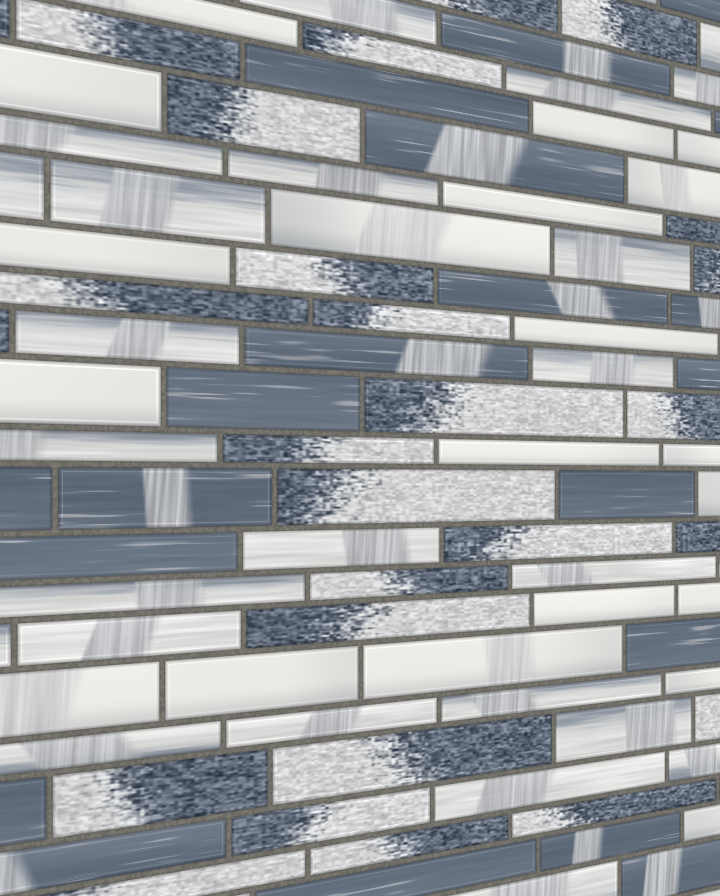
A WebGL 1 fragment shader for this pattern:

```glsl
precision highp float;
// Wall of brushed, woven and glossy glass strip tiles, receding to the right.

uniform vec2 u_resolution;

const vec2 SHEET = vec2(0.925, 0.438);  // size of one repeating sheet of six rows
const float RECEDE = 0.296;             // shrink from the left edge to the right
const float GROUT = 0.0047;             // half the joint width
const vec3 CREAM = vec3(0.92, 0.92, 0.90);
const vec3 SILVER = vec3(0.79, 0.79, 0.80);
const vec3 GREY = vec3(0.63, 0.645, 0.66);
const vec3 SLATE = vec3(0.45, 0.49, 0.54);
const vec3 NAVY = vec3(0.32, 0.365, 0.43);
const vec3 MORTAR = vec3(0.45, 0.44, 0.41);

struct Tile {
  vec2 local;  // position from the tile's upper left corner
  vec2 size;
  vec2 id;
};

float hash(vec2 p) {
  vec3 q = fract(p.xyx * 0.1031);
  q += dot(q, q.yzx + 33.33);
  return fract((q.x + q.y) * q.z);
}

float noise(vec2 p) {
  vec2 i = floor(p), f = fract(p);
  f = f * f * (3.0 - 2.0 * f);
  return mix(mix(hash(i), hash(i + vec2(1, 0)), f.x),
             mix(hash(i + vec2(0, 1)), hash(i + vec2(1, 1)), f.x), f.y);
}

// Fine streaks running along x, centred on zero
float brush(vec2 p) {
  return 0.6 * noise(p * vec2(7, 150)) + 0.4 * noise(p * vec2(16, 330)) - 0.5;
}

// Row height, joint offset and short tile length, as shares of the sheet
vec3 rowLayout(float row) {
  if (row < 0.5) return vec3(0.224, 0.260, 0.375);
  if (row < 1.5) return vec3(0.119, 0.367, 0.435);
  if (row < 2.5) return vec3(0.224, 0.084, 0.380);
  if (row < 3.5) return vec3(0.157, 0.388, 0.410);
  if (row < 4.5) return vec3(0.119, 0.526, 0.440);
  return vec3(0.157, 0.030, 0.385);
}

Tile findTile(vec2 wall) {
  vec2 s = wall / SHEET;
  float sheet = floor(s.y), y = s.y - sheet;
  float top = 0.0, row = 0.0;
  vec3 layout = rowLayout(0.0);
  for (int i = 0; i < 5; i++) {
    if (y >= top + layout.x) {
      top += layout.x;
      row += 1.0;
      layout = rowLayout(row);
    }
  }
  // Each row alternates a short and a long tile
  float line = sheet * 6.0 + row;
  float u = s.x - layout.y - 0.025 * (hash(vec2(line, 9.0)) - 0.5);
  float x = fract(u);
  float isLong = step(layout.z, x);
  vec2 size = vec2(mix(layout.z, 1.0 - layout.z, isLong), layout.x) * SHEET;
  vec2 local = vec2(x - isLong * layout.z, y - top) * SHEET;
  return Tile(local, size, vec2(floor(u) * 2.0 + isLong, line) + 40.0);
}

float boxDistance(vec2 p, vec2 halfSize, float radius) {
  vec2 q = abs(p) - halfSize + radius;
  return length(max(q, 0.0)) + min(max(q.x, q.y), 0.0) - radius;
}

// Slanted swatch across the tile, crisp at one end and feathered at the other
float swatch(vec2 uv, float seed) {
  float x = uv.x + (fract(seed * 7.0) - 0.5) * 0.16 * (uv.y - 0.5);
  float start = mix(0.12, 0.52, seed);
  float stop = start + mix(0.22, 0.42, fract(seed * 13.0));
  return smoothstep(start, start + 0.025, x) * (1.0 - smoothstep(stop - 0.06, stop, x));
}

vec3 glossyCream(vec2 uv, float seed, float streak, float patchMask) {
  float end = seed < 0.5 ? uv.x : 1.0 - uv.x;
  float shade = 0.45 * smoothstep(0.55, 1.1, uv.y) + 0.5 * seed * smoothstep(0.55, 1.0, end);
  vec3 color = mix(CREAM, GREY, shade);
  return mix(color, SILVER + 0.18 * streak, patchMask * step(0.45, seed) * 0.75);
}

vec3 brushedDark(vec2 uv, float seed, float along, float across, float patchMask) {
  vec3 color = mix(NAVY, SLATE, 0.25 + 0.6 * abs(uv.y - seed) + 0.5 * along);
  color = mix(color, SILVER, 0.55 * smoothstep(0.18, 0.4, along));
  return mix(color, mix(GREY, SILVER, 0.6) + 0.3 * across, patchMask * step(0.3, seed) * 0.92);
}

vec3 brushedPale(vec2 uv, float seed, float along, float across, float patchMask) {
  float fade = seed < 0.5 ? uv.y : 1.0 - uv.y;
  float depth = smoothstep(0.45, 1.05, fade + 0.5 * along) * step(0.3, fract(seed * 5.0));
  vec3 color = mix(mix(CREAM, SILVER, 0.5) + 0.16 * along, SLATE, 0.85 * depth);
  return mix(color, mix(GREY, SILVER, 0.5) + 0.26 * across, 0.85 * patchMask);
}

vec3 wovenFoil(vec2 p, vec2 uv, float seed) {
  float grain = 0.55 * noise(p * vec2(150, 260)) + 0.45 * noise(p * vec2(60, 300)) - 0.5;
  float side = seed < 0.5 ? uv.x : 1.0 - uv.x;
  float edge = mix(0.1, 0.75, fract(seed * 3.0));
  float light = smoothstep(edge - 0.12, edge + 0.12, side + 0.12 * (uv.y - 0.5) + 0.25 * grain);
  vec3 color = mix(NAVY, mix(SILVER, CREAM, 0.35), 0.1 + 0.85 * light);
  return color + grain * mix(0.5, 0.3, light);
}

vec3 tileColor(vec2 p, vec2 uv, vec2 id) {
  float kind = hash(id + 3.7), seed = hash(id + 17.3);
  vec2 q = p + id * 0.37;
  float along = brush(q);
  float across = brush(q.yx + vec2(0.06 * p.x, 0.08 * p.y));
  float patchMask = swatch(uv, hash(id + 29.1));
  if (kind < 0.27) return glossyCream(uv, seed, across, patchMask);
  if (kind < 0.51) return brushedDark(uv, seed, along, across, patchMask);
  if (kind < 0.78) return brushedPale(uv, seed, along, across, patchMask);
  return wovenFoil(q, uv, seed);
}

void main() {
  // Undo the perspective: rows converge while the joints stay upright
  vec2 p = vec2(gl_FragCoord.x, u_resolution.y - gl_FragCoord.y) / u_resolution.x;
  float scale = 1.0 - RECEDE * p.x;
  vec2 wall = vec2(p.x, p.y - 0.4935 - 0.052 * p.x) / scale;
  float blur = 0.8 / (u_resolution.x * scale);

  Tile tile = findTile(wall);
  float d = boxDistance(tile.local - 0.5 * tile.size, 0.5 * tile.size - GROUT, 0.002);
  vec2 uv = clamp((tile.local - GROUT) / (tile.size - 2.0 * GROUT), 0.0, 1.0);

  // Glass with a shaded edge, a thin bright bevel and a soft sheen
  vec3 glass = tileColor(tile.local, uv, tile.id);
  glass *= 1.0 - 0.22 * smoothstep(-0.005, 0.0, d);
  float bevel = 1.0 - smoothstep(0.0, 0.0018, abs(d + 0.006));
  glass += 0.10 * bevel * hash(tile.id + 51.0);
  glass += 0.05 * (1.0 - uv.y) * hash(tile.id + 63.0);

  vec3 mortar = MORTAR * (0.9 + 0.2 * noise(wall * 260.0));
  mortar *= 1.0 - 0.15 * (1.0 - smoothstep(0.0, 0.003, d));
  vec3 color = mix(mortar, glass, 1.0 - smoothstep(-blur, blur, d));
  gl_FragColor = vec4(clamp(color, 0.0, 1.0), 1.0);
}
```
